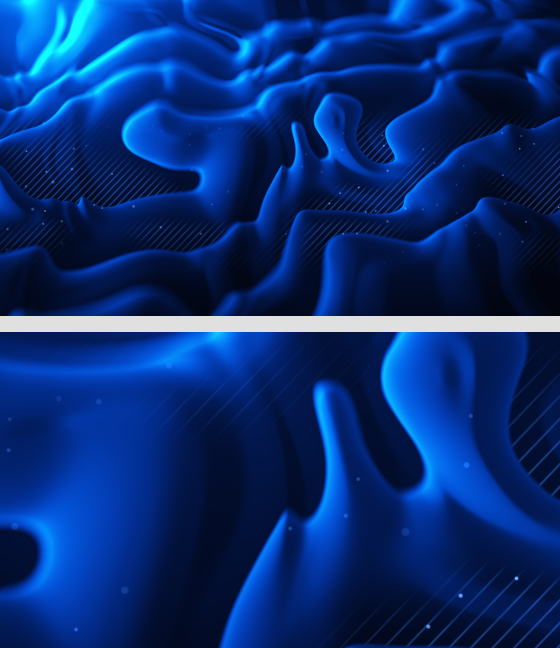
Top, the full canvas; bottom, a detail of the centre.
This background is drawn by a Shadertoy shader. Its source:

```glsl
// Glowing blue silk folds in soft focus, with fine diagonal threads and specks of dust.

const float FOLD_TILT = 0.42;          // radians above horizontal
const float FOLD_DENSITY = 4.6;        // folds per canvas height
const float WARP_SIZE = 0.33;
const float WARP_FREQUENCY = 2.5;
const int WARP_OCTAVES = 3;
const vec2 LIGHT_DIRECTION = vec2(-0.99, -0.10);
const vec2 GLOW_CENTER = vec2(0.14, 0.98);
const float FOCUS_HEIGHT = 0.47;
const float SHARP_BLUR = 0.005;
const float RIM_WIDTH = 0.007;
const vec2 THREAD_NORMAL = vec2(0.72, -0.69);
const float THREAD_SPACING = 0.0165;
const float SPECK_CELL = 0.062;
const vec3 THREAD_COLOR = vec3(0.13, 0.30, 0.55);
const vec3 SPECK_COLOR = vec3(0.45, 0.68, 0.95);

vec2 hash22(vec2 p) {
    vec3 h = fract(p.xyx * vec3(0.1031, 0.1030, 0.0973));
    h += dot(h, h.yzx + 33.33);
    return fract((h.xx + h.yz) * h.zy);
}

float cornerSlope(vec2 cell, vec2 offset) {
    float angle = 6.2832 * hash22(cell).x;
    return dot(vec2(cos(angle), sin(angle)), offset);
}

float gradientNoise(vec2 p) {
    vec2 i = floor(p), f = fract(p);
    vec2 u = f * f * f * (f * (f * 6.0 - 15.0) + 10.0);
    vec2 e = vec2(1.0, 0.0);
    float low = mix(cornerSlope(i, f), cornerSlope(i + e, f - e), u.x);
    float high = mix(cornerSlope(i + e.yx, f - e.yx), cornerSlope(i + 1.0, f - 1.0), u.x);
    return mix(low, high, u.y);
}

// Height of the cloth; every whole number marks the crest of a fold.
float foldField(vec2 p) {
    vec2 q = (p - vec2(0.89, 0.0)) * (0.85 + 0.35 * p.y);
    float size = WARP_SIZE, frequency = WARP_FREQUENCY;
    for (int i = 0; i < WARP_OCTAVES; i++) {
        vec2 s = q * frequency + 17.0 * float(i + 1);
        q += size * vec2(gradientNoise(s), gradientNoise(s + 41.7));
        size *= 0.36;
        frequency *= 1.8;
    }
    float across = dot(q, vec2(-sin(FOLD_TILT), cos(FOLD_TILT)));
    return FOLD_DENSITY * across + 0.7 * gradientNoise(q * 1.4 + 9.0) + 20.0;
}

// Brightness below a crest: thin rim, soft sheen, then the falling face.
float foldShade(float phase, float dist, float lit, float rimWidth) {
    float face = 0.62 * exp(-2.1 * phase) * (0.35 + 0.8 * lit);
    float sheen = 0.50 * exp(-dist / 0.04) * lit * lit;
    float rim = 0.60 * exp(-dist / rimWidth) * (0.2 + 0.8 * lit);
    return 0.13 + face + sheen + rim;
}

vec3 blueRamp(float v) {
    return vec3(0.008 + 0.004 * v * v, 0.30 * v, tanh(v + 0.12 * v * v));
}

float threads(vec2 p, float pixel) {
    float dist = abs(fract(dot(p, THREAD_NORMAL) / THREAD_SPACING) - 0.5) * THREAD_SPACING;
    return 1.0 - smoothstep(0.0004, 0.0006 + 1.2 * pixel, dist);
}

float specks(vec2 p, float pixel) {
    vec2 cell = floor(p / SPECK_CELL);
    vec2 place = hash22(cell + 5.0), kind = hash22(cell + 71.0);
    float radius = mix(0.0018, 0.0045, kind.y * kind.y);
    float dist = length(p - (cell + 0.15 + 0.7 * place) * SPECK_CELL);
    float disc = 1.0 - smoothstep(radius - pixel, radius + pixel, dist);
    return disc * step(0.62, kind.x) * mix(0.95, 0.35, kind.y);
}

void mainImage(out vec4 fragColor, in vec2 fragCoord) {
    float pixel = 1.0 / iResolution.y;
    vec2 p = fragCoord * pixel;

    // Fold phase, slope and lighting
    vec2 e = vec2(0.003, 0.0);
    float field = foldField(p);
    vec2 slope = vec2(foldField(p + e) - field, foldField(p + e.yx) - field) / e.x;
    float steepness = max(length(slope), 0.8);
    float phase = fract(-field);
    float dist = phase / steepness;
    float lit = smoothstep(-0.6, 1.0, dot(slope / steepness, LIGHT_DIRECTION));

    // Focus falls off above and below the middle
    float defocus = smoothstep(0.12, 0.55, abs(p.y - FOCUS_HEIGHT));
    float softness = smoothstep(0.0, 0.4, gradientNoise(p * 2.3 + 3.0));
    float blur = SHARP_BLUR + 0.045 * defocus + 0.018 * softness;
    float edge = smoothstep(1.0 - clamp(blur * steepness, 0.02, 0.6), 1.0, phase);
    float rimWidth = RIM_WIDTH + 0.4 * blur * defocus;
    float shade = mix(foldShade(phase, dist, lit, rimWidth),
                      foldShade(0.0, 0.0, lit, rimWidth), edge);

    // Broad light: bright upper left, dim lower and right borders
    vec2 toGlow = (p - GLOW_CENTER) * vec2(1.0, 1.45);
    float glow = exp(-3.2 * dot(toGlow, toGlow));
    float exposure = 0.98 + 1.0 * glow + 0.7 * gradientNoise(p * 2.1 + 30.0);
    exposure *= smoothstep(-0.55, 0.6, p.y) * mix(1.0, 0.75, smoothstep(1.2, 1.8, p.x));
    vec3 color = blueRamp(shade * exposure + 0.65 * glow * glow);

    // Threads in the valleys, specks across the focused band
    float band = smoothstep(0.12, 0.32, p.y) * (1.0 - smoothstep(0.50, 0.68, p.y));
    float patches = smoothstep(-0.2, 0.2, gradientNoise(p * 3.1 + 55.0));
    float valley = smoothstep(0.25, 0.7, phase) * (1.0 - edge);
    color += THREAD_COLOR * threads(p, pixel) * band * patches * valley * 0.6;
    color += SPECK_COLOR * specks(p, pixel) * band * (0.3 + 0.7 * patches);

    fragColor = vec4(color, 1.0);
}
```
